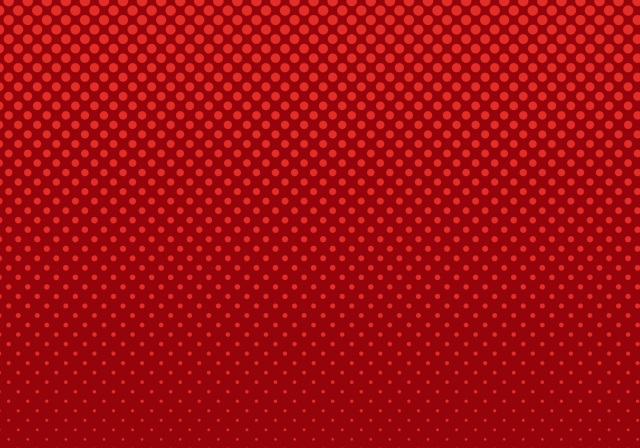
A WebGL 1 fragment shader for this pattern:

```glsl
precision highp float;

uniform vec2 u_resolution;

const vec3 DEEP_RED = vec3(0.58, 0.016, 0.04);
const vec3 BRIGHT_RED = vec3(0.885, 0.18, 0.15);

// Lengths are fractions of the canvas width
const float SPACING = 0.01489;
const vec2 FIRST_DOT = vec2(0.01354, 0.0135);
const float SMALL_RADIUS = 0.0019;
const float LARGE_RADIUS = 0.0082;

// Antialiased disc coverage
float disc(vec2 offset, float radius, float pixel) {
  return 1.0 - smoothstep(-0.75 * pixel, 0.75 * pixel, length(offset) - radius);
}

// Centre of the nearest dot in a row; odd rows shift by half a period
vec2 dotCentre(float x, float row) {
  float shift = mod(row, 2.0);
  float column = 2.0 * floor((x - shift) * 0.5 + 0.5) + shift;
  return vec2(column, row);
}

// Staggered halftone whose dots grow with height
float halftone(vec2 point, float height, float pixel) {
  vec2 grid = (point - FIRST_DOT) / SPACING;
  float nearestRow = floor(grid.y + 0.5);
  float coverage = 0.0;
  for (int i = -1; i <= 1; i++) {
    vec2 centre = dotCentre(grid.x, nearestRow + float(i));
    float rise = (centre.y * SPACING + FIRST_DOT.y) / height;
    float radius = mix(SMALL_RADIUS, LARGE_RADIUS, rise);
    coverage = max(coverage, disc((grid - centre) * SPACING, radius, pixel));
  }
  return coverage;
}

void main() {
  float pixel = 1.0 / u_resolution.x;
  vec2 point = gl_FragCoord.xy * pixel;
  float dots = halftone(point, u_resolution.y * pixel, pixel);
  gl_FragColor = vec4(mix(DEEP_RED, BRIGHT_RED, dots), 1.0);
}
```
